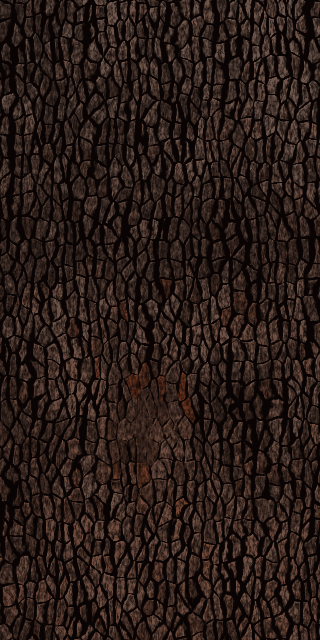
A Shadertoy shader for this texture:

```glsl
const vec3 FURROW = vec3(0.045, 0.022, 0.016);
const vec3 GREY_BARK = vec3(0.43, 0.34, 0.30);
const vec3 BROWN_BARK = vec3(0.44, 0.29, 0.23);
const vec3 RUST = vec3(0.50, 0.21, 0.10);

vec2 hash2(vec2 p) {
    vec3 q = fract(p.xyx * vec3(0.1031, 0.1030, 0.0973));
    q += dot(q, q.yzx + 33.33);
    return fract((q.xx + q.yz) * q.zy);
}

vec2 gradientAt(vec2 cell) {
    float angle = 6.2832 * hash2(cell + 71.0).x;
    return vec2(cos(angle), sin(angle));
}

float gradientNoise(vec2 p) {
    vec2 i = floor(p), f = fract(p);
    vec2 u = f * f * f * (f * (f * 6.0 - 15.0) + 10.0);
    vec2 e = vec2(1, 0);
    float low = mix(dot(gradientAt(i), f), dot(gradientAt(i + e), f - e), u.x);
    float high = mix(dot(gradientAt(i + e.yx), f - e.yx),
                     dot(gradientAt(i + 1.0), f - 1.0), u.x);
    return mix(low, high, u.y);
}

float fbm(vec2 p, int octaves) {
    float sum = 0.0, amplitude = 1.0;
    for (int i = 0; i < octaves; i++) {
        sum += amplitude * gradientNoise(p);
        p = p * 2.03 + 17.0;
        amplitude *= 0.55;
    }
    return sum;
}

// Distance to the nearest plate border in canvas units; level cracks stay thinner
float plateBorder(vec2 p, vec2 density, out vec2 id) {
    vec2 q = p * density, base = floor(q), f = fract(q);
    vec2 nearest = vec2(0), nearestCell = vec2(0);
    float best = 1e3;
    for (int k = 0; k < 9; k++) {
        vec2 cell = vec2(k % 3, k / 3) - 1.0;
        vec2 r = cell + 0.1 + 0.8 * hash2(base + cell) - f;
        if (dot(r, r) < best) {
            best = dot(r, r);
            nearest = r;
            nearestCell = cell;
        }
    }
    id = base + nearestCell;
    float border = 1.0;
    for (int k = 0; k < 25; k++) {
        vec2 cell = nearestCell + vec2(k % 5, k / 5) - 2.0;
        vec2 r = cell + 0.1 + 0.8 * hash2(base + cell) - f;
        vec2 gap = r - nearest;
        if (dot(gap, gap) > 1e-4) {
            vec2 n = normalize(gap), slope = density * n;
            float level = abs(slope.y) / length(slope);
            float d = dot(0.5 * (r + nearest), n) / length(slope);
            border = min(border, d * (1.0 + 1.3 * level * level));
        }
    }
    return border;
}

float softSpot(vec2 p, vec2 center, vec2 radius) {
    vec2 q = (p - center) / radius;
    return exp(-dot(q, q));
}

vec2 warp(vec2 p) {
    float bend = 0.03 * fbm(p * vec2(5, 3), 2);
    float wobble = 0.009 * gradientNoise(p * vec2(30, 18));
    float lift = 0.012 * fbm(p * vec2(14, 9) + 40.0, 2);
    return p + vec2(bend + wobble, lift);
}

// Plate height: 0 in the furrows, 1 on the plates
float barkHeight(vec2 p, float smoothPatch, out vec2 id) {
    float d = plateBorder(warp(p), vec2(30, 16), id);
    d += 0.0055 * fbm(p * vec2(65, 36), 2);
    d -= 0.009 * max(0.0, fbm(p * vec2(16, 3.5) + 9.0, 2));
    d += 0.007 * smoothPatch;
    return smoothstep(0.0025, 0.0085, d);
}

void mainImage(out vec4 fragColor, in vec2 fragCoord) {
    vec2 p = fragCoord / iResolution.x;
    float smoothPatch = softSpot(p, vec2(0.45, 0.66), vec2(0.13, 0.17));
    float knot = softSpot(p, vec2(0.51, 1.43), vec2(0.11, 0.025));

    // Relief lit from the upper left
    vec2 id, unusedId, facetId;
    float height = barkHeight(p, smoothPatch, id);
    float light = height - barkHeight(p + vec2(-0.003, 0.004), smoothPatch, unusedId);

    // Small facets, hairline cracks and fibrous grain
    float facetBorder = plateBorder(warp(p) + 3.0, vec2(72, 38), facetId);
    float hairline = smoothstep(-0.001, 0.003, facetBorder + 0.002 * smoothPatch);
    float grain = fbm(p * vec2(95, 50), 2) + 0.5 * gradientNoise(p * vec2(190, 130));

    // Tone of each plate and of broad areas
    vec2 plate = hash2(id + 5.0);
    float tone = 0.30 + 0.32 * plate.x + 0.22 * hash2(facetId).x;
    tone *= 1.0 + 1.1 * grain;
    tone += 0.28 * light;
    tone *= mix(0.4, 1.0, hairline);
    float area = 1.0 + 0.45 * fbm(p * vec2(3, 2.2) + 4.0, 2);
    area *= mix(0.75, 1.0, smoothstep(0.0, 0.3, p.x));
    area *= 1.0 - 0.25 * softSpot(p, vec2(0.5, 1.25), vec2(0.8, 0.2)) - 0.3 * knot;
    float amount = clamp(height * tone * area, 0.0, 1.0);

    // Greyer above, browner below, with a few rusty plates near the middle
    float warmth = 0.75 - 0.35 * p.y + 0.5 * smoothPatch + 0.5 * (plate.y - 0.5);
    vec3 bark = mix(GREY_BARK, BROWN_BARK, clamp(warmth, 0.0, 1.0));
    float rustZone = softSpot(p, vec2(0.5, 0.8), vec2(0.25, 0.4));
    bark = mix(bark, RUST, 0.8 * rustZone * smoothstep(0.88, 0.96, plate.y));
    vec3 color = mix(FURROW * (0.75 + 0.5 * height), bark, amount);
    fragColor = vec4(color, 1.0);
}
```
